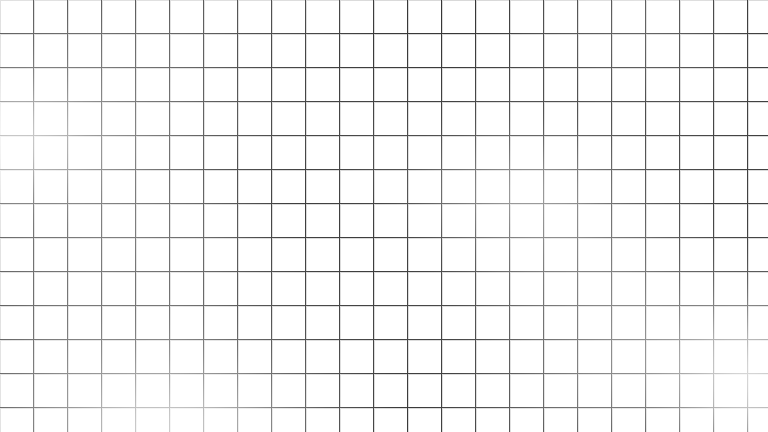
Write a Shadertoy shader that draws this pattern.

```glsl
// Thin square grid in dark ink on white paper, fading unevenly in soft patches.

#define ROWS 12.706        // cells over the canvas height
#define LINE_WIDTH 0.0295  // in cells
#define LINE_SHIFT 0.01    // lines sit just before each cell boundary
#define INK_STRENGTH 0.93
#define RIPPLE 0.035       // small variation of the ink
#define PAPER vec3(1.0)
#define INK vec3(0.03)

// Smooth elliptical falloff, 1 at the centre.
float softSpot(vec2 p, vec2 centre, vec2 radius) {
    vec2 d = (p - centre) / radius;
    return exp(-dot(d, d));
}

// Area coverage of the nearest vertical and horizontal line.
vec2 lineCoverage(vec2 cell, float pixel) {
    vec2 dist = abs(fract(cell + LINE_SHIFT + 0.5) - 0.5);
    vec2 overlap = min(vec2(min(LINE_WIDTH, pixel)), 0.5 * (LINE_WIDTH + pixel) - dist);
    return clamp(overlap / pixel, 0.0, 1.0);
}

// Slow layered sines.
float ripple(vec2 p) {
    float sum = 0.0;
    float amplitude = 1.0;
    for (int i = 0; i < 3; i++) {
        sum += amplitude * sin(p.x + 1.3 * sin(p.y)) * cos(0.8 * p.y);
        p = mat2(0.8, 0.6, -0.6, 0.8) * p * 1.7 + 1.9;
        amplitude *= 0.5;
    }
    return sum;
}

// Ink density across the sheet, with worn areas lightened.
float inkDensity(vec2 p) {
    float wear = 0.30 * softSpot(p, vec2(2.5, 5.0), vec2(5.0, 8.0));
    wear += 0.42 * softSpot(p, vec2(0.0, 4.0), vec2(2.8, 1.7));
    wear += 0.55 * softSpot(p, vec2(4.8, 12.7), vec2(4.2, 2.6));
    wear += 0.36 * softSpot(p, vec2(15.5, 5.6), vec2(3.0, 2.0));
    wear += 0.36 * softSpot(p, vec2(17.8, 9.8), vec2(3.2, 3.6));
    wear += 0.70 * softSpot(p, vec2(22.3, 11.2), vec2(2.5, 2.4));
    wear += 0.16 * softSpot(p, vec2(19.0, 1.0), vec2(3.0, 2.5));
    return clamp(INK_STRENGTH - wear + RIPPLE * ripple(0.6 * p), 0.06, 1.0);
}

void mainImage(out vec4 fragColor, in vec2 fragCoord) {
    // Cell coordinates counted from the upper left corner.
    float pixel = ROWS / iResolution.y;
    vec2 cell = vec2(fragCoord.x, iResolution.y - fragCoord.y) * pixel;

    vec2 coverage = lineCoverage(cell, pixel);
    float ink = max(coverage.x, coverage.y) * inkDensity(cell);
    fragColor = vec4(mix(PAPER, INK, ink), 1.0);
}
```
